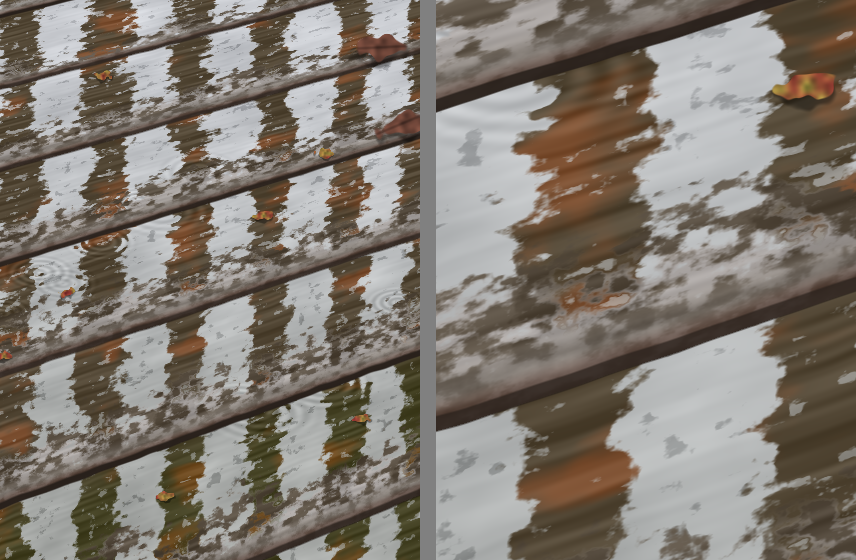
Left, the full canvas; right, a detail of the centre.
This texture is drawn by a Shadertoy shader. Its source:

```glsl
// Rain-soaked deck boards in perspective: slanted planks with dark gaps, a wet
// upper part mirroring sky and upright posts, and a beaded, drier lower edge.
// Raindrop rings bend the reflections; a few leaves and petals are scattered.

#define POST_HALF_WIDTH 0.225
#define DRY_START 0.64
#define GAP_WIDTH 0.042
#define RIPPLE_COUNT 13
#define RINGS 4.5
#define RIPPLE_BEND 0.02
#define DEBRIS_COUNT 9
#define SKY_FAR vec3(0.79, 0.80, 0.82)
#define SKY_NEAR vec3(0.65, 0.66, 0.65)
#define WOOD vec3(0.32, 0.275, 0.205)
#define MOSS vec3(0.25, 0.25, 0.12)
#define GAP_COLOR vec3(0.15, 0.12, 0.10)

float hash(vec2 p) {
    return fract(sin(dot(p, vec2(127.1, 311.7))) * 43758.5);
}

float noise(vec2 p) {
    vec2 i = floor(p), f = fract(p);
    f = f * f * (3.0 - 2.0 * f);
    return mix(mix(hash(i), hash(i + vec2(1, 0)), f.x),
               mix(hash(i + vec2(0, 1)), hash(i + vec2(1, 1)), f.x), f.y);
}

float fbm(vec2 p) {
    float sum = 0.0, amp = 0.533;
    for (int i = 0; i < 4; i++) {
        sum += amp * noise(p);
        p = p * 2.03 + 17.3;
        amp *= 0.5;
    }
    return sum;
}

// Board coordinate: whole numbers fall on the gaps
float boardCoord(vec2 p) {
    float leftY = (p.y + 0.24 * p.x) / (1.0 - 0.105 * p.x);
    return 15.96 - 40.92 / (leftY + 2.523);
}

// xy: bend of the reflection, z: ring shading
vec3 ripples(vec2 p) {
    vec3 sum = vec3(0.0);
    for (int i = 0; i < RIPPLE_COUNT; i++) {
        float k = float(i);
        vec2 center = vec2(fract(0.15 + k * 0.618), 0.35 + 0.65 * fract(0.5 + k * 0.37));
        float radius = mix(0.07, 0.16, hash(vec2(k, 4.0)));
        vec2 d = (p - center) * vec2(1.0, 2.0) / radius;
        float r = length(d) + 0.001;
        float fade = smoothstep(1.0, 0.55, r) * mix(0.5, 1.0, hash(vec2(k, 9.0)));
        float wave = sin(6.283 * RINGS * r + k) * fade;
        sum += vec3(d / r * wave, wave);
    }
    return sum;
}

// Coverage of dark post reflections: upright columns, ragged at the edges
float posts(vec2 p, float beads) {
    float x = p.x + 0.02 * (p.y - 0.4);
    float column = (x - 0.035) * 4.65 + 0.5 * x * x * x;
    column += (fbm(p * vec2(9.0, 13.0)) - 0.5) * 0.4;
    float d = abs(fract(column + 0.5) - 0.5) - POST_HALF_WIDTH;
    return smoothstep(0.035, -0.035, d + (beads - 0.5) * 0.3);
}

// Two big leaves at the far right, then small petals anywhere
vec3 addDebris(vec3 col, vec2 p) {
    for (int i = 0; i < DEBRIS_COUNT; i++) {
        float k = float(i), pick = hash(vec2(k, 2.7));
        bool leaf = i < 2;
        vec2 center = leaf ? vec2(0.9 + 0.06 * k, 0.113 + 0.18 * k)
                           : vec2(fract(0.1 + k * 0.382), 0.1 + 1.15 * fract(k * 0.29 + 0.2));
        float size = leaf ? 0.058 : 0.021;
        float a = 0.6 * (pick - 0.3);
        vec2 q = mat2(cos(a), sin(a), -sin(a), cos(a)) * (p - center) / size;
        float ragged = 0.9 * (noise(q * 2.5 + k * 7.0) - 0.5);
        float d = length(q * vec2(1.0, 2.0)) + ragged;
        float shadow = length((q - vec2(0.0, 0.2)) * vec2(1.0, 2.0)) + ragged;
        vec3 tint = leaf ? vec3(0.43, 0.27, 0.22)
                         : mix(vec3(0.55, 0.16, 0.18), vec3(0.62, 0.58, 0.25), noise(q * 2.0 + k));
        tint *= 0.75 + 0.5 * noise(q * 4.0);
        tint *= leaf ? 0.75 + 0.25 * smoothstep(0.0, 0.1, abs(q.y)) : 1.0;
        col *= 1.0 - 0.4 * smoothstep(1.15, 0.8, shadow);
        col = mix(col, tint, smoothstep(1.0, 0.85, d));
    }
    return col;
}

void mainImage(out vec4 fragColor, in vec2 fragCoord) {
    // Width is one unit; y runs downward from the far edge
    vec2 p = vec2(fragCoord.x, iResolution.y - fragCoord.y) / iResolution.x;
    float v = boardCoord(p), aa = fwidth(v);
    v += 0.012 * (noise(p * 25.0) - 0.5);
    float f = fract(v), board = floor(v);
    float beads = fbm(vec2(p.x * 50.0, v * 24.0));
    float grain = noise(vec2(p.x * 6.0, v * 45.0)) - 0.5;
    float patches = fbm(vec2(p.x * 7.0, v * 4.0));
    float front = smoothstep(4.7, 5.3, v);

    // Water film: sky and posts seen through the rings
    vec3 rip = ripples(p);
    float post = posts(p + rip.xy * RIPPLE_BEND, beads);
    vec3 sky = mix(SKY_FAR, SKY_NEAR, smoothstep(0.0, 1.3, p.y));
    sky += 0.2 * (patches - 0.5) + 0.04 * grain - 0.14 * smoothstep(0.36, 0.24, beads);
    vec3 wood = mix(WOOD, MOSS, front * 0.8) + 0.13 * grain;
    wood += vec3(0.16, 0.03, -0.02) * smoothstep(0.55, 0.75, patches);
    wood = mix(wood, sky, 0.6 * smoothstep(0.64, 0.74, beads));
    vec3 wet = mix(sky, wood, post) + 0.075 * rip.z;

    // Drier part: light water beads on brown wood, then a smooth rounded rim
    vec3 dry = mix(vec3(0.37, 0.33, 0.28), vec3(0.68, 0.66, 0.65), smoothstep(0.36, 0.60, beads));
    dry += 0.12 * grain - 0.07 * post;
    vec3 rim = vec3(0.48, 0.45, 0.42) + 0.12 * grain + 0.2 * (beads - 0.5);
    rim += vec3(0.04, -0.04, -0.06) * smoothstep(0.90, 0.96, f);
    dry = mix(dry, rim, 0.8 * smoothstep(0.80, 0.90, f));
    float dryStart = mix(0.82, DRY_START, smoothstep(1.0, 2.5, v));
    float edge = dryStart + 0.5 * (patches - 0.5) + 0.55 * (beads - 0.5) - f;
    vec3 col = mix(dry, wet, smoothstep(-0.06, 0.06, edge) * smoothstep(0.93, 0.88, f));

    // Gaps, some of them partly filled with water
    float gap = max(smoothstep(-aa, aa, f - 1.0 + GAP_WIDTH), 1.0 - smoothstep(0.0, 1.5 * aa, f));
    float boundary = floor(v + 0.5);
    col *= 1.0 - 0.25 * smoothstep(0.90, 0.96, f);
    col = mix(col, GAP_COLOR, gap * mix(0.7, 1.0, hash(vec2(boundary, 5.0))));

    fragColor = vec4(clamp(addDebris(col, p), 0.0, 1.0), 1.0);
}
```
